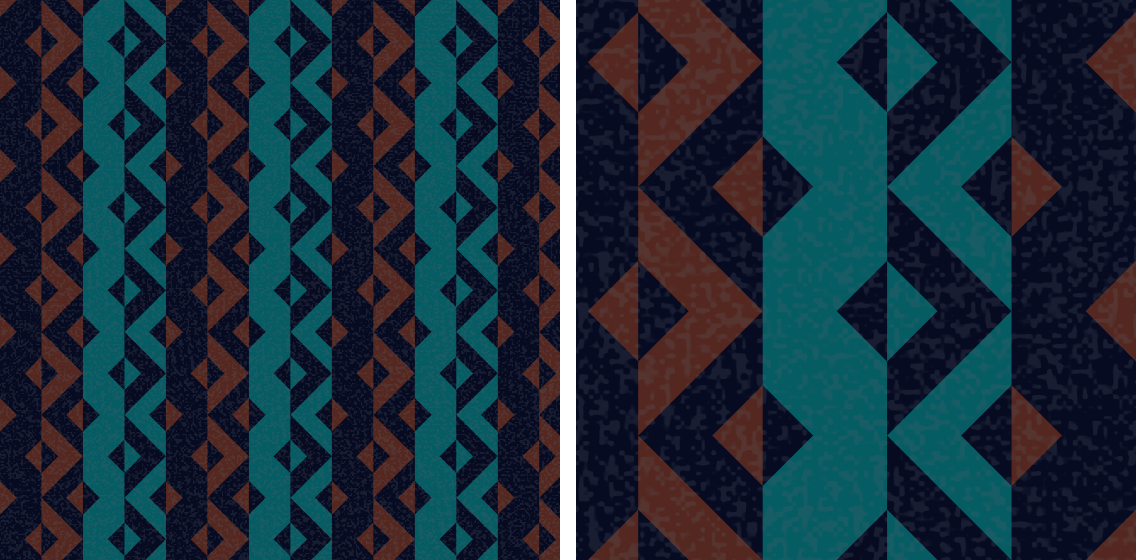
Left, the full canvas; right, a detail of the centre.
A WebGL 1 fragment shader for this pattern:

```glsl
precision highp float;
// Woven vertical stripes in navy, rust and teal: plain bands alternate with
// zigzag bands, and counterchanged diamonds straddle every band edge.
// Built from diamond and triangle distances, with a fine thread grain on top.

uniform vec2 u_resolution;

const float BANDS = 13.5;            // band widths across the canvas
const float DIAMOND_RADIUS = 0.405;  // in band widths
const float GRAIN_CELLS = 330.0;     // grain cells across the canvas
const float GRAIN_AMOUNT = 0.21;
const vec2 GRAIN_RANGE = vec2(0.48, 0.74);
const vec3 NAVY = vec3(0.022, 0.042, 0.130);
const vec3 RUST = vec3(0.330, 0.155, 0.125);
const vec3 TEAL = vec3(0.025, 0.360, 0.390);
const vec3 THREAD = vec3(0.360, 0.380, 0.420);

float hash(vec2 p) {
  return fract(sin(dot(p, vec2(127.1, 311.7))) * 43758.5453);
}

float valueNoise(vec2 p) {
  vec2 i = floor(p);
  vec2 f = fract(p);
  f = f * f * (3.0 - 2.0 * f);
  float low = mix(hash(i), hash(i + vec2(1.0, 0.0)), f.x);
  float high = mix(hash(i + vec2(0.0, 1.0)), hash(i + 1.0), f.x);
  return mix(low, high, f.y);
}

float diamond(vec2 p, float radius) {
  return (abs(p.x) + abs(p.y) - radius) * 0.70711;
}

float exclusive(float a, float b) {
  return max(min(a, b), -max(a, b));
}

float coverage(float distance, float pixel) {
  return 1.0 - smoothstep(-0.6 * pixel, 0.6 * pixel, distance);
}

// Figure within a two-band cell: the plain band, then the zigzag band.
float figureDistance(vec2 p) {
  vec2 centred = mod(p, 2.0) - 1.0;
  float triangle = max(-centred.x, diamond(centred, 1.0));
  float inner = diamond(centred, DIAMOND_RADIUS);
  float corner = diamond(1.0 - abs(centred), DIAMOND_RADIUS);
  return min(exclusive(triangle, inner), corner);
}

void main() {
  vec2 uv = gl_FragCoord.xy / u_resolution;
  float pixel = BANDS / min(u_resolution.x, u_resolution.y);

  // Bands are measured from the upper left corner.
  vec2 p = vec2(uv.x, 1.0 - uv.y) * BANDS;
  float figure = coverage(figureDistance(p), pixel);

  // Alternate cells: rust on navy, then navy on teal.
  float tealCell = coverage(abs(mod(p.x, 4.0) - 3.0) - 1.0, pixel);
  vec3 colour = mix(mix(NAVY, RUST, figure), mix(TEAL, NAVY, figure), tealCell);

  // Pale flecks of thread.
  float grain = valueNoise(uv * GRAIN_CELLS);
  float fleck = smoothstep(GRAIN_RANGE.x, GRAIN_RANGE.y, grain);
  colour = mix(colour, THREAD, GRAIN_AMOUNT * fleck);

  gl_FragColor = vec4(colour, 1.0);
}
```
